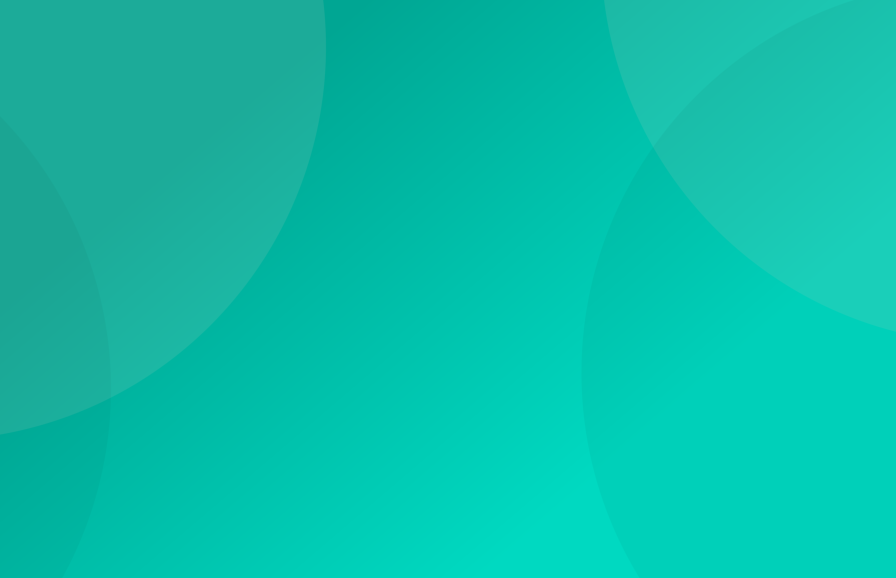
Give the GLSL for this background, as a Shadertoy shader.

```glsl
const vec3 DEEP_TEAL = vec3(0.0, 0.65, 0.575);
const vec3 BRIGHT_TEAL = vec3(0.0, 0.85, 0.755);
const vec3 PALE_TINT = vec3(0.90, 0.82, 0.77);
const vec3 SHADE_TINT = vec3(0.0);

// Linear blend that stays flat beyond both stops
vec3 diagonalGradient(vec2 p, vec2 direction, float start, float end) {
    float t = clamp((dot(p, direction) - start) / (end - start), 0.0, 1.0);
    return mix(DEEP_TEAL, BRIGHT_TEAL, t);
}

// Smooth-edged disc coverage
float discMask(vec2 p, vec2 center, float radius, float pixel) {
    float edge = length(p - center) - radius;
    return 1.0 - smoothstep(-0.75 * pixel, 0.75 * pixel, edge);
}

// Translucent disc laid over a base colour
vec3 layDisc(vec3 base, vec3 tint, float opacity, vec2 p, vec2 center, float radius, float pixel) {
    return mix(base, tint, opacity * discMask(p, center, radius, pixel));
}

void mainImage(out vec4 fragColor, in vec2 fragCoord) {
    float pixel = 1.0 / iResolution.y;
    vec2 p = fragCoord * pixel;

    // Background: distance is measured from the upper left corner
    vec2 fromTopLeft = vec2(p.x, 1.0 - p.y);
    vec3 color = diagonalGradient(fromTopLeft, vec2(0.65, 0.76), 0.407, 1.294);

    // Pale discs in the upper corners
    color = layDisc(color, PALE_TINT, 0.12, p, vec2(-0.117, 0.919), 0.681, pixel);
    color = layDisc(color, PALE_TINT, 0.12, p, vec2(1.718, 1.083), 0.678, pixel);

    // Faint shaded discs at the sides
    color = layDisc(color, SHADE_TINT, 0.035, p, vec2(-0.484, 0.327), 0.676, pixel);
    color = layDisc(color, SHADE_TINT, 0.04, p, vec2(1.683, 0.355), 0.677, pixel);

    fragColor = vec4(color, 1.0);
}
```
